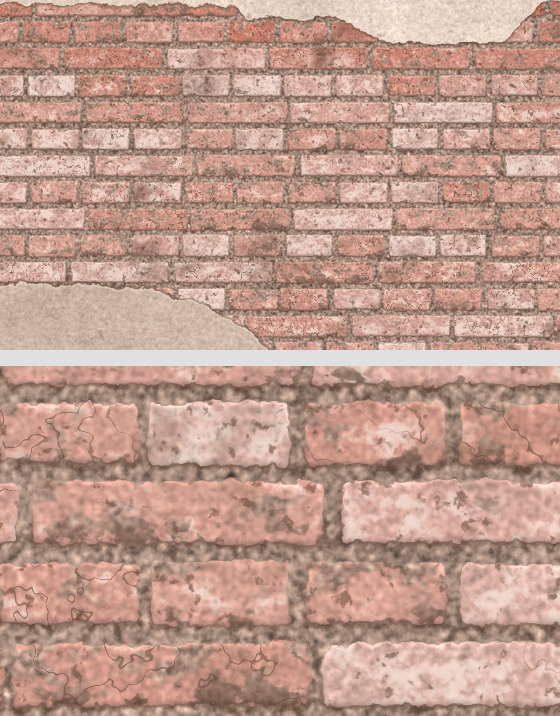
Top, the full canvas; bottom, a detail of the centre.
Reproduce this texture procedurally as a Shadertoy shader.

```glsl
#define COURSE 0.0763
#define STRETCHER 0.2938
#define JOINT 0.0155
#define BRICK_HALF_HEIGHT 0.0292
#define CORNER 0.005
#define ROUGHNESS 0.0085
#define EROSION 0.85
#define BLEACH 0.80
#define GRIME 0.62
#define GRIT 0.70

const vec3 CLAY = vec3(0.85, 0.64, 0.58);
const vec3 RED_CLAY = vec3(0.76, 0.45, 0.37);
const vec3 PALE_CLAY = vec3(0.88, 0.74, 0.70);
const vec3 LIME = vec3(0.94, 0.86, 0.82);
const vec3 MORTAR = vec3(0.63, 0.53, 0.475);
const vec3 SOOT = vec3(0.39, 0.28, 0.22);
const vec3 PLASTER = vec3(0.89, 0.82, 0.76);

vec2 hash2(vec2 c) {
    c = vec2(dot(c, vec2(127.1, 311.7)), dot(c, vec2(269.5, 183.3)));
    return fract(sin(c) * 43758.5) * 2.0 - 1.0;
}

float gradientNoise(vec2 p) {
    vec2 i = floor(p), f = fract(p);
    vec2 u = f * f * f * (f * (f * 6.0 - 15.0) + 10.0);
    float a = dot(hash2(i), f);
    float b = dot(hash2(i + vec2(1, 0)), f - vec2(1, 0));
    float c = dot(hash2(i + vec2(0, 1)), f - vec2(0, 1));
    float d = dot(hash2(i + vec2(1, 1)), f - vec2(1, 1));
    return mix(mix(a, b, u.x), mix(c, d, u.x), u.y);
}

float fbm(vec2 p) {
    float sum = 0.0, amplitude = 1.0;
    for (int i = 0; i < 4; i++) {
        sum += amplitude * gradientNoise(p);
        p = mat2(1.6, 1.2, -1.2, 1.6) * p + 7.3;
        amplitude *= 0.55;
    }
    return sum;
}

float roundBox(vec2 p, vec2 halfSize) {
    vec2 q = abs(p) - halfSize + CORNER;
    return length(max(q, 0.0)) + min(max(q.x, q.y), 0.0) - CORNER;
}

// Courses alternate long stretchers and short headers, with drifting joints.
float brickField(vec2 p, out vec2 id, out vec2 local) {
    float t = (1.0 - p.y - 0.0154) / COURSE;
    float row = floor(t + 0.5);
    float isHeader = mod(row, 2.0);
    float pitch = STRETCHER / (1.0 + isHeader);
    float drift = sin(3.1416 * row / 12.5);
    float start = mix(0.104 + 0.167 * drift, 0.206 + 0.033 * drift, isHeader);
    float u = (p.x - start + 0.5 * JOINT) / pitch;
    id = vec2(floor(u), row);
    vec2 jitter = hash2(id + 3.7);
    local = vec2((u - id.x - 0.5) * pitch, (row - t) * COURSE);
    local += jitter * vec2(0.0025, 0.0015);
    vec2 halfSize = vec2(0.5 * (pitch - JOINT), BRICK_HALF_HEIGHT);
    return roundBox(local, halfSize + 0.0012 * jitter.yx);
}

// Negative inside the plaster at the top and the lower left.
float plasterField(vec2 p) {
    float depth = 0.012 + 0.040 * smoothstep(0.67, 0.71, p.x)
        + 0.070 * smoothstep(0.95, 1.12, p.x) - 0.115 * smoothstep(1.42, 1.56, p.x);
    float height = 0.185 * (1.0 - pow(p.x / 0.77, 4.0));
    float ragged = 0.018 * fbm(p * 13.0) + 0.006 * fbm(p * 60.0);
    return min(1.0 - p.y - depth, p.y - height) + ragged;
}

void mainImage(out vec4 fragColor, in vec2 fragCoord) {
    vec2 p = fragCoord / iResolution.y;
    float aa = 1.0 / iResolution.y;
    float broad = fbm(p * 4.0), patchy = fbm(p * vec2(19.0, 26.0) + 31.0);
    float grain = fbm(p * 75.0 + 11.0), fine = gradientNoise(p * 140.0 + 5.0);

    vec2 id, local;
    float d = brickField(p, id, local);
    vec2 tone = hash2(id + 19.1);
    d += ROUGHNESS * (0.5 * patchy + 0.6 * grain) + 0.0004;

    // Gritty mortar, shaded under each brick
    vec3 mortar = MORTAR * (1.0 + GRIT * (0.75 * grain + 0.7 * fine) + 0.15 * broad);
    float shadow = smoothstep(0.008, 0.0, d) * smoothstep(0.0, -0.03, local.y);
    mortar = mix(mortar, SOOT, 0.60 * shadow + 0.35 * smoothstep(0.1, 0.5, -grain));

    // Clay, redder toward the top, with its own tone on each brick
    float upper = smoothstep(0.66, 1.0, p.y + 0.12 * broad);
    vec3 brick = mix(CLAY, PALE_CLAY, smoothstep(-0.6, 1.0, tone.x));
    brick = mix(brick, RED_CLAY, clamp(0.70 * upper + 0.28 * tone.y, 0.0, 0.95));
    brick *= 1.0 + 0.14 * patchy + GRIT * (0.30 * grain + 0.32 * fine);

    // Lime bloom, crumbled faces, pits, cracks and grime
    float bloom = smoothstep(-0.05, 0.5, patchy + 0.6 * grain + 0.3 * tone.x - 0.2 * broad);
    brick = mix(brick, LIME, BLEACH * bloom * (1.0 - 0.65 * upper));
    float worn = fbm(p * vec2(20.0, 28.0) + tone * 9.0) + 0.45 * grain;
    float crumble = smoothstep(0.22, 0.50, worn - 0.28 * tone.x);
    brick = mix(brick, mortar, EROSION * crumble);
    float pit = smoothstep(0.26, 0.50, fbm(p * 55.0 + 90.0));
    brick = mix(brick, SOOT, 0.55 * pit);
    float vein = abs(fbm(p * 15.0 + tone * 5.0));
    float crack = smoothstep(0.03, 0.005, vein) * smoothstep(0.0, 0.5, tone.y + broad);
    brick = mix(brick, SOOT, 0.55 * crack);
    float soot = smoothstep(0.12, 0.70, fbm(p * 6.0 + 53.0) + 0.5 * grain);
    brick = mix(brick, SOOT, GRIME * soot);
    float rim = smoothstep(-0.006, 0.0, d);
    brick *= 1.0 + 0.16 * rim * clamp(local.y / BRICK_HALF_HEIGHT, -1.0, 1.0);
    vec3 color = mix(brick, mortar, smoothstep(-aa, aa, d));

    // Plaster remnants with a chipped edge, dirtier near the ground
    float edge = plasterField(p);
    vec3 plaster = PLASTER * mix(vec3(0.91, 0.88, 0.86), vec3(1), step(0.5, p.y));
    plaster *= 1.0 + 0.10 * broad + 0.10 * patchy + 0.13 * grain + 0.10 * fine;
    float hairline = smoothstep(0.02, 0.003, abs(fbm(p * 6.0 + 80.0)));
    plaster = mix(plaster, SOOT, 0.12 * hairline + 0.4 * smoothstep(0.25, 0.8, patchy));
    plaster = mix(plaster, LIME, 0.6 * smoothstep(-0.010, -0.001, edge));
    color = mix(color, SOOT, 0.6 * smoothstep(0.012, 0.0, edge));
    color = mix(color, plaster, smoothstep(aa, -aa, edge));
    fragColor = vec4(clamp(color, 0.0, 1.0), 1.0);
}
```
